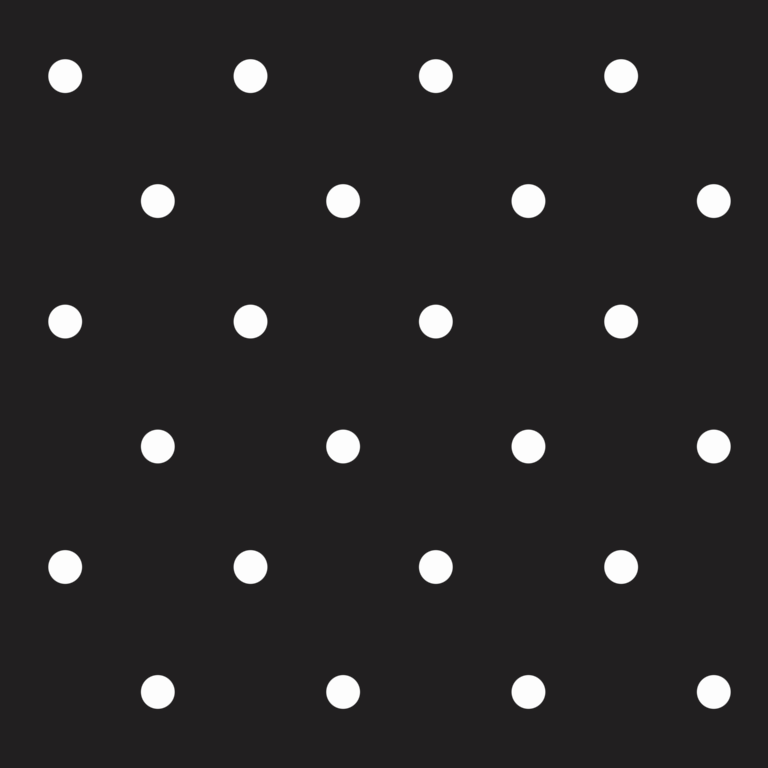
Give the GLSL for this pattern, as a three.js fragment shader.

```glsl
// Staggered white polka dots on a near-black ground.
varying vec2 vUv;

const vec3 GROUND_COLOR = vec3(0.129, 0.122, 0.125);
const vec3 DOT_COLOR = vec3(0.992, 0.992, 0.992);
const vec2 PITCH = vec2(0.2413, 0.3196);         // spacing of dots within one lattice
const vec2 LOWER_ORIGIN = vec2(0.2055, 0.0990);  // a dot of the lower rows
const vec2 UPPER_ORIGIN = vec2(0.0849, 0.2617);  // a dot of the rows between them
const float DOT_RADIUS = 0.0220;
const float EDGE_SOFTNESS = 0.0012;

// Signed distance to the nearest dot of a rectangular lattice
float dotLattice(vec2 p, vec2 origin) {
  vec2 cell = (fract((p - origin) / PITCH + 0.5) - 0.5) * PITCH;
  return length(cell) - DOT_RADIUS;
}

void main() {
  // Two interleaved lattices, shifted by half a column
  float dist = min(dotLattice(vUv, LOWER_ORIGIN), dotLattice(vUv, UPPER_ORIGIN));

  float coverage = 1.0 - smoothstep(-EDGE_SOFTNESS, EDGE_SOFTNESS, dist);
  gl_FragColor = vec4(mix(GROUND_COLOR, DOT_COLOR, coverage), 1.0);
}
```
